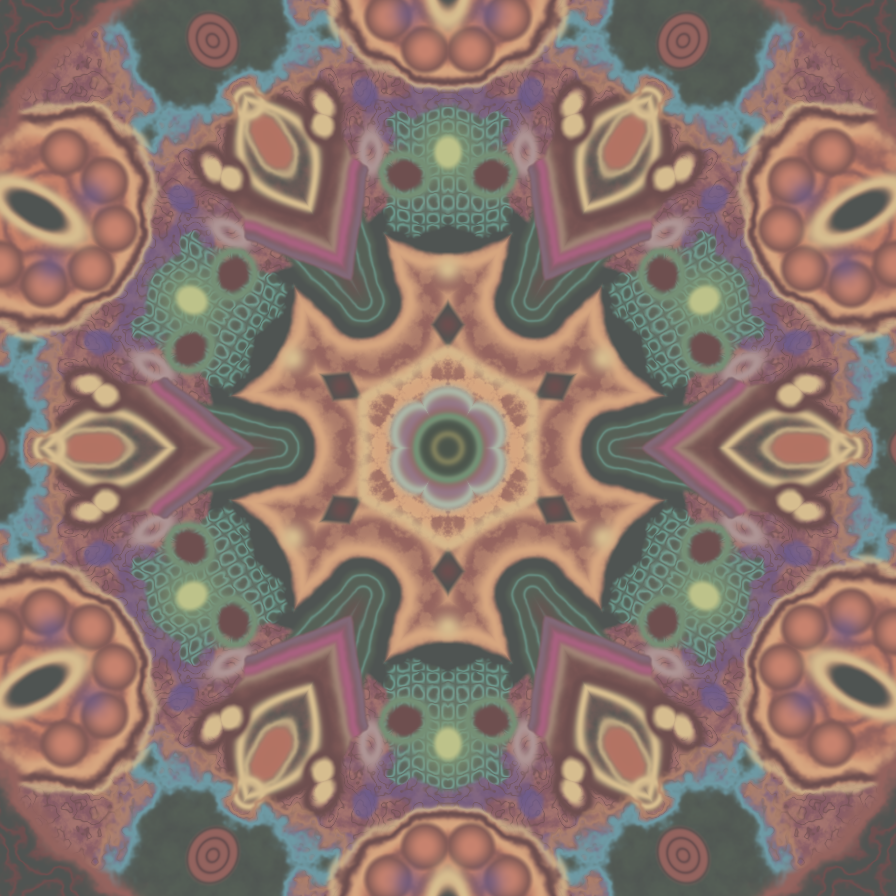
Write a WebGL 1 fragment shader that draws this pattern.

```glsl
precision highp float;
// Six-fold kaleidoscope mandala: a peach star ringed by dark bays, chevrons,
// almond eyes, green lace and blossoms. One mirrored wedge is painted in
// layers with distance fields and noise-warped contour bands.
uniform vec2 u_resolution;
vec3 col;

float hash(vec2 p) { return fract(sin(dot(p, vec2(127.1, 311.7))) * 43758.5); }

float noise(vec2 p) {
  vec2 i = floor(p), f = fract(p);
  f = f * f * (3.0 - 2.0 * f);
  return mix(mix(hash(i), hash(i + vec2(1, 0)), f.x),
             mix(hash(i + vec2(0, 1)), hash(i + vec2(1, 1)), f.x), f.y);
}

float fbm(vec2 p) {
  float sum = 0.0, amp = 0.53;
  for (int i = 0; i < 4; i++) {
    sum += amp * noise(p);
    p = mat2(0.8, 0.6, -0.6, 0.8) * p * 2.0 + 3.7;
    amp *= 0.5;
  }
  return sum;
}

float fill(float d) { return 1.0 - smoothstep(-0.008, 0.008, d); }
float band(float d, float w) { return exp(-d * d / (w * w)); }
float oval(vec2 p, float x, float y, vec2 s) {
  return (length((p - vec2(x, y)) / s) - 1.0) * min(s.x, s.y);
}
void paint(vec3 c, float mask) { col = mix(col, c, mask); }

void main() {
  vec2 p = (2.0 * gl_FragCoord.xy - u_resolution) / min(u_resolution.x, u_resolution.y);
  float r = length(p);

  // Fold to a 30 degree wedge: q runs along a star arm, u along a bay
  float a = abs(mod(atan(p.x, p.y) + 0.5236, 1.0472) - 0.5236);
  vec2 q = r * vec2(cos(a), sin(a));
  vec2 u = vec2(0.866 * q.x + 0.5 * q.y, 0.5 * q.x - 0.866 * q.y);
  float n = fbm(q * 15.0), fine = fbm(q * 42.0 + 9.0), warp = n - 0.5;

  vec3 dark = vec3(0.31, 0.33, 0.32), brown = vec3(0.43, 0.31, 0.31);
  vec3 rust = vec3(0.58, 0.39, 0.37), peach = vec3(0.84, 0.65, 0.5);
  vec3 cream = vec3(0.84, 0.74, 0.56), teal = vec3(0.43, 0.62, 0.57);
  vec3 violet = vec3(0.42, 0.36, 0.56), moss = vec3(0.34, 0.38, 0.34);

  // Mottled mauve ground, violet patches, thin veins, dark moat
  col = mix(vec3(0.53, 0.36, 0.4), vec3(0.64, 0.45, 0.43), smoothstep(0.3, 0.7, fine));
  paint(violet, 0.6 * smoothstep(0.55, 0.72, noise(q * 17.0 + 4.0)));
  paint(brown, 0.6 * band(sin(n * 26.0), 0.35));
  paint(violet, 0.7 * fill(length(q - vec2(0.79, 0.18)) - 0.03 + warp * 0.04));
  paint(vec3(0.68, 0.58, 0.58), band(oval(q, 0.66, 0.172, vec2(0.035, 0.018)), 0.012));
  paint(dark, fill(r - 0.53 + warp * 0.1));

  // Green lace with red cells and a bright heart
  float lace = max(abs(q.x - 0.63) - 0.13, q.y - 0.12) + warp * 0.09;
  float mesh = sin(q.x * 95.0 + warp * 5.0) * cos(q.y * 95.0);
  paint(mix(moss, teal, band(abs(mesh) - 0.35, 0.28)), 0.9 * fill(lace));
  paint(vec3(0.5, 0.6, 0.46), band(length(q - vec2(0.66, 0)), 0.07));
  float cell = length(q - vec2(0.61, 0.095)) - 0.036 + warp * 0.02;
  paint(brown, fill(cell));
  paint(vec3(0.46, 0.56, 0.46), band(cell - 0.012, 0.01));
  paint(vec3(0.74, 0.76, 0.54), fill(oval(q, 0.66, 0.0, vec2(0.036, 0.03))));

  // Bay contours, then the chevron closing each bay
  float bay = length(vec2(min(u.x - 0.38, 0.0), u.y)) - 0.089 - 0.25 * max(u.x - 0.38, 0.0);
  bay += warp * 0.018;
  float chevron = u.x - 1.2 * u.y + warp * 0.025;
  float lobe = fill(bay + 0.03) * fill(chevron - 0.47);
  paint(mix(moss, teal, 0.65 * band(sin(bay * 110.0 + 1.6), 0.4)), lobe);
  paint(brown, 0.6 * lobe * band(u.y, 0.025) * smoothstep(0.36, 0.42, u.x));
  float wing = fill(u.y - 0.15 + warp * 0.06) * fill(0.435 - chevron) * fill(chevron - 0.62);
  paint(mix(brown, rust, 0.5 * fine), wing);
  paint(vec3(0.62, 0.52, 0.45), wing * band(chevron - 0.515, 0.02));
  paint(vec3(0.66, 0.38, 0.5), wing * band(chevron - 0.485, 0.022));
  paint(vec3(0.51, 0.41, 0.47), wing * band(chevron - 0.445, 0.02));

  // Almond eye: cream rim, red core, side pearls
  float t = clamp((u.x - 0.604) / 0.31, -0.3, 1.3);
  float eye = 0.85 * (u.y - 0.094 * sin(3.1416 * t));
  float span = abs(u.x - 0.76);
  paint(brown, fill(eye - 0.025) * fill(span - 0.17));
  paint(mix(dark, rust, fine * 0.7), fill(eye));
  paint(cream, band(eye + 0.012, 0.012) * fill(span - 0.155));
  float core = oval(u, 0.79, 0.0, vec2(0.075, 0.038)) + warp * 0.02;
  paint(vec3(0.7, 0.45, 0.39), fill(core));
  paint(cream, 0.75 * band(core - 0.006, 0.007));
  paint(cream, band(length(u - vec2(0.89, 0)) - 0.03, 0.01));
  float pearl = min(oval(u, 0.765, 0.118, vec2(0.026, 0.022)), oval(u, 0.805, 0.143, vec2(0.03, 0.02)));
  paint(brown, band(pearl - 0.012, 0.01));
  paint(cream, fill(pearl + warp * 0.02));

  // Dark patches with ragged blue shores and a rust disc
  float shore = max(0.95 - u.x, u.y - 0.2) + warp * 0.22;
  paint(mix(dark, moss, fine), fill(shore));
  paint(vec3(0.43, 0.6, 0.64), band(shore, 0.026));
  paint(vec3(0.7, 0.52, 0.42), 0.8 * band(shore - 0.05, 0.018));
  float disc = oval(u, 1.05, 0.0, vec2(0.065, 0.055));
  paint(mix(rust, brown, band(sin(disc * 150.0), 0.5)), fill(disc));

  // Blossom: layered petals, shaded orbs, dark slit
  float petal = length((q - vec2(1.03, 0)) / vec2(0.22, 0.25)) + warp * 0.2;
  float bloom = fill((petal - 1.03) * 0.2);
  paint(mix(rust, vec3(0.77, 0.5, 0.41), 0.5 + 0.5 * sin(petal * 22.0 + n * 5.0)), bloom);
  paint(peach, bloom * band(petal - 0.85, 0.08));
  paint(brown, bloom * band(petal - 0.97, 0.05));
  paint(cream, 0.7 * band(petal - 1.05, 0.035));
  for (int k = 0; k < 3; k++) {
    float turn = 0.35 + 0.75 * float(k);
    float orb = length(q - vec2(1.03 - 0.15 * cos(turn), 0.15 * sin(turn)));
    paint(mix(vec3(0.78, 0.51, 0.43), brown, smoothstep(0.01, 0.065, orb)), fill(orb - 0.052));
  }
  paint(violet, 0.6 * band(length(q - vec2(0.97, 0.09)), 0.035));
  float slit = oval(q, 1.06, 0.0, vec2(0.075, 0.032));
  paint(cream, band(slit - 0.012, 0.014));
  paint(dark, fill(slit));

  // Shadowed corners
  float corner = 1.23 - r + warp * 0.08;
  paint(mix(dark, brown, band(sin(corner * 45.0 + n * 6.0), 0.5)), fill(corner));
  paint(rust, band(corner, 0.025));

  // Star: nested rims, arm diamonds, hexagonal plate
  float star = max(q.x - 0.43 - 2.0 * q.y * q.y + warp * 0.02, -bay), inside = fill(star);
  paint(mix(rust, peach, 0.35 * smoothstep(0.4, 0.7, fine)), inside);
  paint(peach, inside * band(star + 0.018, 0.021));
  paint(peach, inside * 0.8 * band(star + 0.096, 0.014));
  paint(cream, inside * band(length(q - vec2(0.4, 0)), 0.028));
  float diamond = abs(q.x - 0.275) * 0.7 + q.y - 0.036;
  paint(mix(dark, brown, band(length(q - vec2(0.275, 0)), 0.025)), fill(diamond));
  float plate = u.x - 0.195 + warp * 0.02;
  paint(mix(rust, peach, 0.2 + 0.8 * smoothstep(0.3, 0.6, fine)), fill(plate));
  paint(cream, 0.75 * band(plate + 0.01, 0.014));

  // Scalloped flower and green hub
  float scallop = r - 0.108 - 0.025 * sqrt(max(cos(3.0 * a), 0.0));
  paint(mix(rust, vec3(0.58, 0.46, 0.52), band(r - 0.1, 0.016)), fill(scallop));
  paint(vec3(0.67, 0.71, 0.65), band(scallop + 0.006, 0.014));
  paint(moss * 0.88, fill(r - 0.068));
  paint(vec3(0.45, 0.57, 0.46), band(r - 0.071, 0.01));
  paint(vec3(0.49, 0.49, 0.36), band(r - 0.031, 0.009));
  gl_FragColor = vec4(col, 1.0);
}
```
